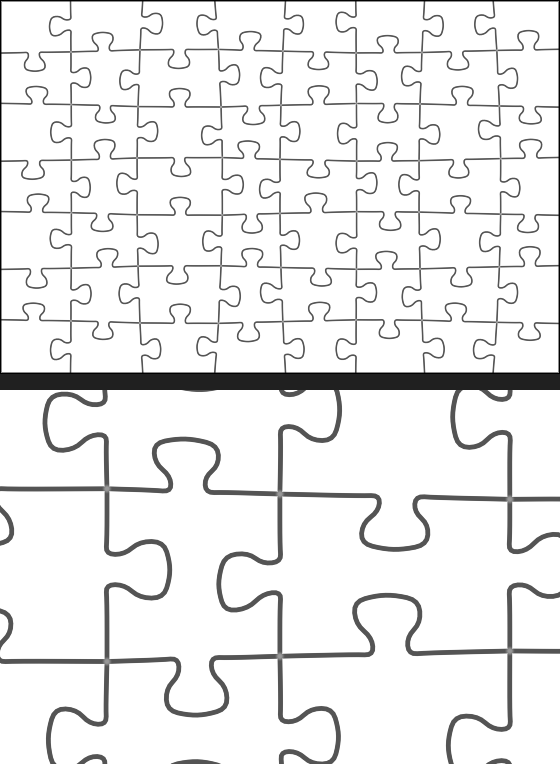
Top: the whole. Bottom: its middle third, enlarged.
Reproduce this pattern procedurally as a Shadertoy shader.

```glsl
// Outline of a jigsaw, 8 pieces across and 7 down, in thin grey on white.
// Every edge is a quadratic B-spline with one tab; tabs alternate like a
// checkerboard, and layered sines bend the grid and vary each tab.

#define CANVAS vec2(768.0, 512.0)  // drawing units, scaled to any size
#define PIECES vec2(8.0, 7.0)
#define LINE_WIDTH 2.2
#define BORDER_WIDTH 2.0
#define INK vec3(0.33)
#define PAPER vec3(1.0)
#define TAB_SHIFT 3.5
#define TAB_LEAN 0.13
#define TAB_VARIATION 0.07
#define CURVE_STEPS 4
#define EDGE_REACH 64.0            // edges with a farther midpoint are skipped

const float PI = 3.14159;

// Left half of a tab: x along the edge, y out of it.
const vec2 TAB[6] = vec2[6](
    vec2(-15.0, 0.0), vec2(-7.5, -0.5), vec2(-7.5, 7.0),
    vec2(-14.0, 13.0), vec2(-14.0, 22.5), vec2(-4.0, 25.0));

float segmentDistance(vec2 p, vec2 a, vec2 b) {
    vec2 ab = b - a;
    float t = clamp(dot(p - a, ab) / max(dot(ab, ab), 1e-4), 0.0, 1.0);
    return length(p - a - ab * t);
}

// Four irregular values from -1 to 1 for one edge.
vec4 variation(vec2 node, float seed) {
    vec4 phase = node.x * vec4(2.3, 4.1, 1.7, 5.3)
               + node.y * vec4(3.7, 1.9, 4.7, 2.9) + seed * vec4(1.3, 2.1, 0.7, 3.1);
    return 0.6 * sin(phase) + 0.4 * sin(phase * 2.7 + 1.1);
}

// Corner of the bent grid, with rows counted from the top.
vec2 gridCorner(vec2 n) {
    float inner = step(0.5, n.x) * step(n.x, PIECES.x - 0.5);
    float fromMiddle = 2.0 * n.y / PIECES.y - 1.0;
    float bow = -1.0 - 7.0 * cos(PI * n.x) - 4.75 * sin(0.5 * PI * n.x);
    float shift = 8.0 * sin((n.x - 0.8) * 0.42) + bow * (1.0 - fromMiddle * fromMiddle);
    float wave = -2.6 * cos(PI * n.y) * cos(1.18 * n.x);
    return n * CANVAS / PIECES + vec2(shift * inner, wave + 0.9 * n.y - 4.0);
}

// Control point k of 16; the ends are doubled so the curve meets the corners.
vec2 controlPoint(int k, vec2 a, vec2 b, vec2 scale, float bulge, vec4 vary) {
    int h = min(k, 15 - k);
    if (h < 2) return k < 8 ? a : b;
    vec2 along = normalize(b - a);
    vec2 outward = vec2(-along.y, along.x) * bulge;
    vec2 tab = TAB[h - 2] * scale;
    if (k > 7) tab.x = -tab.x;
    tab.x += TAB_LEAN * vary.y * tab.y + TAB_SHIFT * vary.x;
    return 0.5 * (a + b) + along * tab.x + outward * tab.y;
}

float edgeDistance(vec2 p, vec2 node, vec2 axis) {
    vec2 a = gridCorner(node), b = gridCorner(node + axis);
    if (distance(p, 0.5 * (a + b)) > EDGE_REACH) return 1e3;
    vec4 vary = variation(node, axis.y * 5.0);
    float bulge = 2.0 * mod(node.x + node.y, 2.0) - 1.0;
    vec2 scale = mix(vec2(1.02, 1.0), vec2(0.96, 1.1), axis.y)
               * (1.0 + TAB_VARIATION * vary.zw);

    float d = 1e3;
    vec2 c0 = a, c1 = a, previous = a;
    for (int k = 2; k < 16; k++) {
        vec2 c2 = controlPoint(k, a, b, scale, bulge, vary);
        for (int s = 1; s <= CURVE_STEPS; s++) {
            float t = float(s) / float(CURVE_STEPS);
            vec2 q = mix(mix(0.5 * (c0 + c1), c1, t), mix(c1, 0.5 * (c1 + c2), t), t);
            d = min(d, segmentDistance(p, previous, q));
            previous = q;
        }
        c0 = c1;
        c1 = c2;
    }
    return d;
}

void mainImage(out vec4 fragColor, in vec2 fragCoord) {
    vec2 uv = fragCoord / iResolution.xy;
    vec2 p = vec2(uv.x, 1.0 - uv.y) * CANVAS;
    float soft = 0.6 * CANVAS.y / iResolution.y;
    vec2 cell = floor(p * PIECES / CANVAS);

    // Nearest inner edge and nearest corner among the neighbouring cells.
    float edge = 1e3, corner = 1e3;
    for (int y = -1; y <= 1; y++) {
        for (int x = -1; x <= 1; x++) {
            vec2 node = cell + vec2(x, y);
            if (node.y > 0.5 && node.y < PIECES.y - 0.5)
                edge = min(edge, edgeDistance(p, node, vec2(1.0, 0.0)));
            if (node.x > 0.5 && node.x < PIECES.x - 0.5)
                edge = min(edge, edgeDistance(p, node, vec2(0.0, 1.0)));
            corner = min(corner, distance(p, gridCorner(node)));
        }
    }

    // Lines grow a little paler where four pieces meet.
    float line = 1.0 - smoothstep(-soft, soft, edge - 0.5 * LINE_WIDTH);
    line *= 0.6 + 0.4 * smoothstep(0.5, 2.5, corner);
    vec3 color = mix(PAPER, INK, line);

    // Black frame around the sheet.
    vec2 margin = min(p, CANVAS - p);
    float frame = min(margin.x, margin.y) - BORDER_WIDTH;
    color *= smoothstep(-soft, soft, frame);
    fragColor = vec4(color, 1.0);
}
```
